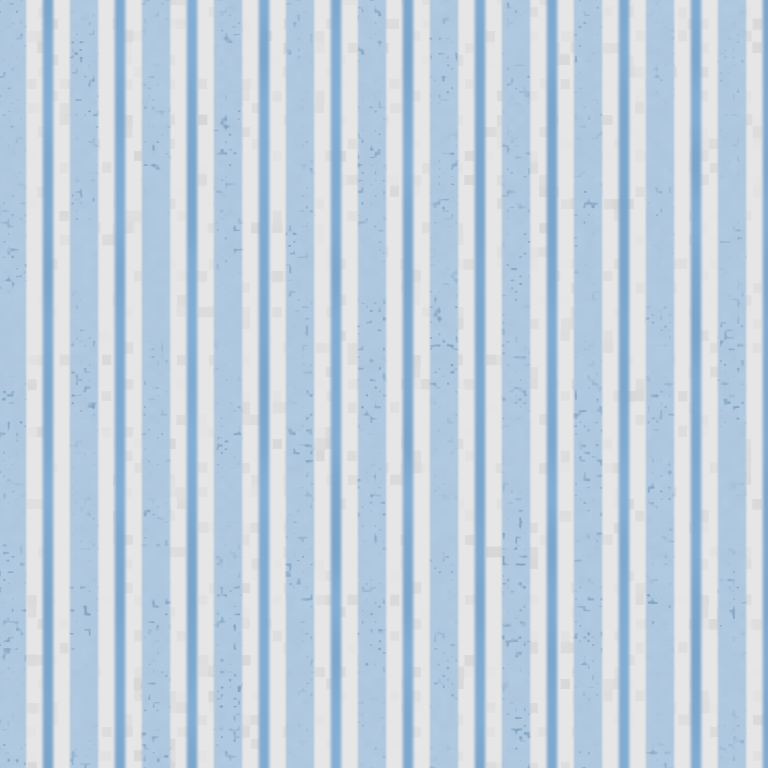
Reproduce this pattern procedurally as a Shadertoy shader.

```glsl
float hash(vec2 p) {
    return fract(sin(dot(p, vec2(127.1, 311.7))) * 43758.5453);
}

// Value noise; a small blend (0..0.5) leaves flat cells with soft borders
float noise(vec2 p, float blend) {
    vec2 i = floor(p);
    vec2 f = smoothstep(0.5 - blend, 0.5 + blend, fract(p));
    return mix(mix(hash(i), hash(i + vec2(1, 0)), f.x),
               mix(hash(i + vec2(0, 1)), hash(i + vec2(1, 1)), f.x), f.y);
}

void mainImage(out vec4 fragColor, in vec2 fragCoord) {
    vec2 uv = fragCoord / iResolution.y;

    // Distance to the nearest pinstripe, in stripe periods
    float stripe = uv.x * 10.667 - 0.667;
    float d = abs(fract(stripe + 0.5) - 0.5);
    float white = 1.0 - smoothstep(0.275, 0.33, d);
    float pin = 1.0 - smoothstep(0.03, 0.115, d);

    // Blue ground with clustered dark flecks
    float cluster = noise(uv * 19.0 + 7.0, 0.5);
    float grain = noise(uv * vec2(180.0, 200.0), 0.5);
    float fleck = smoothstep(0.72, 1.0, grain) * smoothstep(0.15, 0.85, cluster);
    vec3 ground = vec3(0.685, 0.785, 0.875) + 0.015 * (noise(uv * 90.0 + 31.0, 0.5) - 0.5);
    ground -= vec3(0.17, 0.14, 0.11) * fleck;

    // White band with faint grey blocks
    float block = noise(uv * vec2(72.0, 64.0) + 13.0, 0.15);
    float worn = smoothstep(0.72, 1.0, block) * (0.4 + 0.6 * cluster);
    vec3 band = vec3(0.902, 0.902, 0.905) - 0.065 * worn;

    // Pinstripe, fading slightly along its length
    float fade = noise(vec2(floor(stripe + 0.5) * 5.0, uv.y * 14.0), 0.5);
    vec3 line = vec3(0.50, 0.665, 0.815) + 0.04 * (fade - 0.5);

    vec3 color = mix(ground, band, white);
    color = mix(color, line, pin);
    fragColor = vec4(color, 1.0);
}
```
